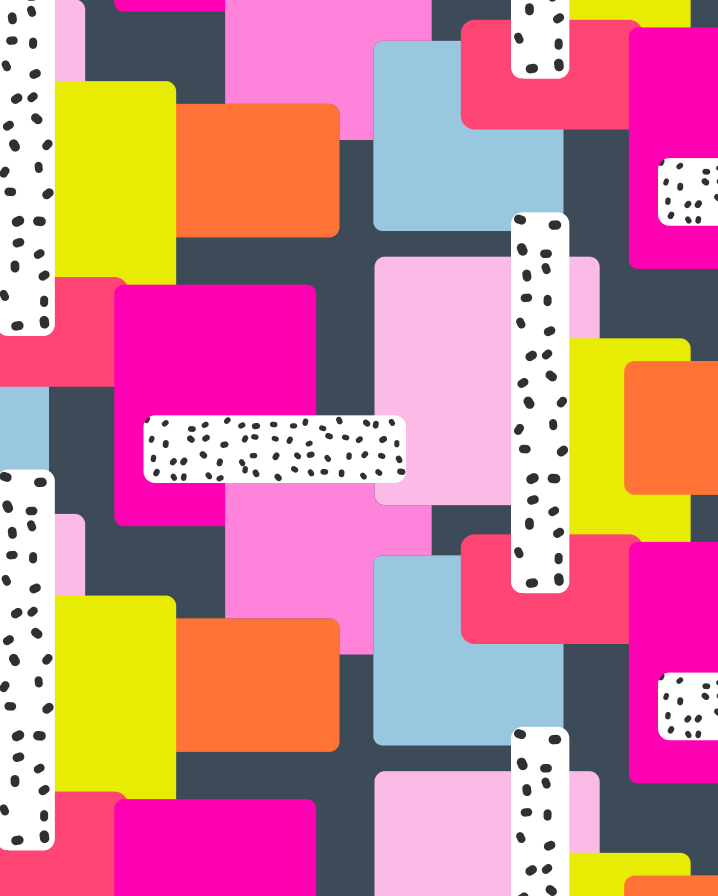
A Shadertoy shader for this pattern:

```glsl
// Overlapping rounded colour blocks and speckled white bars in a half-drop repeat.
// Each block wraps the plane to its nearest copy and is painted back to front;
// the bars carry jittered capsule specks. Units: the canvas is 768 high, y down.

const float PERIOD = 441.0;

float hash(vec2 p) {
    return fract(sin(dot(p, vec2(127.1, 311.7))) * 43758.5453);
}

// Position relative to the nearest copy of a centre (xy) and its column (z)
vec3 halfDrop(vec2 p, vec2 centre) {
    vec2 q = p - centre;
    float column = floor(q.x / PERIOD + 0.5);
    q += PERIOD * column * vec2(-1.0, 0.5);
    q.y -= PERIOD * floor(q.y / PERIOD + 0.5);
    return vec3(q, column);
}

float roundedBox(vec2 p, vec2 halfSize, float radius) {
    vec2 d = abs(p) - halfSize + radius;
    return length(max(d, 0.0)) + min(max(d.x, d.y), 0.0) - radius;
}

float coverage(float dist) {
    return clamp(0.5 - dist * iResolution.y / 768.0, 0.0, 1.0);
}

// Mask of a repeated block; edges are left, top, right, bottom
float block(vec2 p, vec4 edges, float radius) {
    vec2 q = halfDrop(p, 0.5 * (edges.xy + edges.zw)).xy;
    return coverage(roundedBox(q, 0.5 * (edges.zw - edges.xy), radius));
}

// Distance to short, randomly turned capsules, one per jittered cell
float specks(vec2 p, vec2 cell, float radius, float seed) {
    vec2 home = floor(p / cell);
    float dist = 1e3;
    for (int y = -1; y <= 1; y++)
    for (int x = -1; x <= 1; x++) {
        vec2 id = home + vec2(x, y);
        vec2 jitter = vec2(hash(id + seed), hash(id + seed + 17.3)) - 0.5;
        vec2 q = p - (id + 0.5 + 0.62 * jitter) * cell;
        float angle = 6.2832 * hash(id + seed + 41.9);
        vec2 axis = vec2(cos(angle), sin(angle));
        float along = clamp(dot(q, axis), -0.38 * radius, 0.38 * radius);
        float size = radius * (0.9 + 0.2 * hash(id + seed + 63.1));
        dist = min(dist, length(q - axis * along) - size);
    }
    return dist;
}

// White bar with dark specks laid out from its top left corner
void speckledBar(inout vec3 color, vec2 p, vec4 edges, vec2 cell, float radius, float seed) {
    vec2 halfSize = 0.5 * (edges.zw - edges.xy);
    vec2 q = halfDrop(p, edges.xy + halfSize).xy;
    float ink = coverage(specks(q + halfSize, cell, radius, seed));
    vec3 bar = mix(vec3(1.0), vec3(0.19, 0.19, 0.2), ink);
    color = mix(color, bar, coverage(roundedBox(q, halfSize, 10.0)));
}

void mainImage(out vec4 fragColor, in vec2 fragCoord) {
    vec2 p = vec2(fragCoord.x, iResolution.y - fragCoord.y) * 768.0 / iResolution.y;

    vec3 orange = vec3(1.0, 0.45, 0.21);
    vec4 orangeEdges = vec4(94.0, 530.0, 291.0, 644.5);
    float orangeMask = block(p, orangeEdges, 9.0);
    float orangeColumn = halfDrop(p, 0.5 * (orangeEdges.xy + orangeEdges.zw)).z;

    // Blocks from back to front
    vec3 color = vec3(0.24, 0.29, 0.34);
    float yellowMask = block(p, vec4(445.0, 290.0, 592.0, 485.0), 9.0);
    color = mix(color, vec3(0.99, 0.73, 0.9), block(p, vec4(321.0, 220.0, 514.0, 433.0), 9.0));
    color = mix(color, orange, orangeMask);
    color = mix(color, vec3(0.91, 0.92, 0.01), yellowMask);
    color = mix(color, vec3(0.6, 0.78, 0.88), block(p, vec4(320.0, 476.0, 483.0, 639.0), 8.0));
    color = mix(color, vec3(1.0, 0.27, 0.45), block(p, vec4(395.0, 458.0, 551.0, 552.0), 12.0));
    color = mix(color, vec3(1.0, 0.0, 0.7), block(p, vec4(98.0, 244.0, 271.0, 451.0), 8.0));

    // Hot pink crosses the magenta but tucks under its other neighbours
    float hotPink = block(p, vec4(193.0, 380.0, 370.0, 561.0), 9.0);
    hotPink *= 1.0 - block(p, vec4(321.0, 220.0, 514.0, 433.0), 9.0);
    hotPink *= 1.0 - block(p, vec4(320.0, 476.0, 483.0, 639.0), 8.0);
    color = mix(color, vec3(1.0, 0.51, 0.86), hotPink * (1.0 - orangeMask));

    // Orange lies above yellow in every other column
    color = mix(color, orange, orangeMask * mod(orangeColumn, 2.0));

    // Tall bar with large specks, wide bar with small ones
    speckledBar(color, p, vec4(438.0, 182.0, 488.0, 508.5), vec2(25.0, 21.8), 3.7, 3.0);
    speckledBar(color, p, vec4(123.0, 356.0, 348.0, 414.0), vec2(15.0, 14.5), 2.4, 8.0);

    fragColor = vec4(color, 1.0);
}
```
